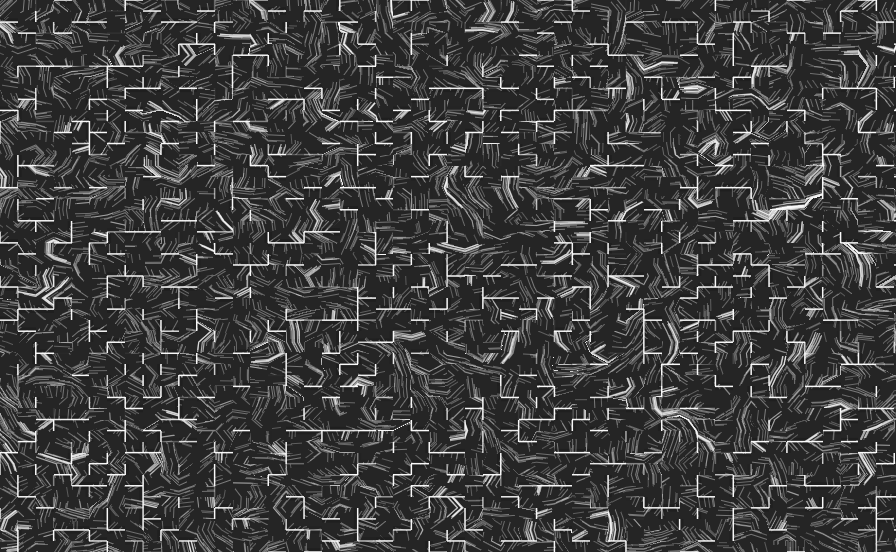
Write a Shadertoy shader that draws this pattern.

```glsl
// Pale trails drifting through a blocky flow field on a dark ground.
// Each grid cell has one flow direction; every pixel is traced upstream
// through the cells to find the seeds whose trails pass over it.

const vec2 CELL = vec2(0.0324, 0.02);    // cell size, canvas height = 1
const vec3 GROUND = vec3(0.145);
const vec3 SHADE = vec3(0.122);          // ground beside the walls
const vec3 TRAIL = vec3(0.98);
const int TRACE_STEPS = 8;
const int LOOSE_SEEDS = 4;
const int ALL_SEEDS = 8;                 // the rest form a brighter bundle
const float BUNDLE_CHANCE = 0.07;
const float WALL_WIDTH = 0.0018;
const float SHADE_WIDTH = 0.013;

vec3 hash3(vec3 p) {
    p = fract(p * vec3(0.1031, 0.1030, 0.0973));
    p += dot(p, p.yxz + 33.33);
    return fract((p.xxy + p.yxx) * p.zyx);
}

float valueNoise(vec2 p) {
    vec2 i = floor(p), f = fract(p);
    f = f * f * (3.0 - 2.0 * f);
    float a = hash3(vec3(i, 71.0)).x;
    float b = hash3(vec3(i + vec2(1, 0), 71.0)).x;
    float c = hash3(vec3(i + vec2(0, 1), 71.0)).x;
    float d = hash3(vec3(i + vec2(1, 1), 71.0)).x;
    return mix(mix(a, b, f.x), mix(c, d, f.x), f.y);
}

// Constant direction inside a cell, loosely related to its neighbours
vec2 flow(vec2 cell) {
    vec2 turned = mat2(0.32, 0.22, -0.22, 0.32) * cell;
    float jitter = hash3(vec3(cell, 13.0)).y - 0.5;
    float angle = 14.0 * valueNoise(turned + 60.0) + 1.3 * jitter;
    return vec2(cos(angle), sin(angle));
}

// Share of a pixel covered by a soft line of the given width
float lineCover(float dist, float width, float pixel) {
    float edge = clamp((0.5 * width + 0.75 * pixel - dist) / pixel, 0.0, 1.0);
    return edge * min(1.0, width / pixel);
}

float layer(float below, float above) {
    return 1.0 - (1.0 - below) * (1.0 - above);
}

// How strongly the flow of two neighbouring cells collides
float collision(vec2 cell, vec2 v, vec2 side) {
    float push = min(dot(v, side), -dot(flow(cell + side), side));
    return smoothstep(0.02, 0.4, push);
}

// All trails of one cell's seeds that pass point p
float seedTrails(vec2 cell, vec2 p, vec2 v, float travelled, float spread, float pixel) {
    float cover = 0.0;
    bool hasBundle = hash3(vec3(cell, 29.0)).z < BUNDLE_CHANCE;
    int count = hasBundle ? ALL_SEEDS : LOOSE_SEEDS;
    vec2 corner = 0.5 - 0.5 * sign(v);   // upstream corner
    for (int k = 0; k < count; k++) {
        bool bundled = k >= LOOSE_SEEDS;
        vec3 rnd = hash3(vec3(cell, float(k) + 3.0));
        vec2 place = bundled ? mix(corner, rnd.xy, 0.4) : rnd.xy;
        vec2 toPoint = p - (cell + place) * CELL;
        float along = dot(toPoint, v);
        float across = abs(v.x * toPoint.y - v.y * toPoint.x) * spread;
        float life = bundled ? 0.05 + 0.07 * rnd.z : 0.015 + 0.045 * rnd.z;
        float width = bundled ? 0.0013 : 0.0009;
        float tone = bundled ? 0.85 : mix(0.5, 0.85, rnd.z);
        if (along > 0.0 && travelled + along < life)
            cover = layer(cover, tone * lineCover(across, width, pixel));
    }
    return cover;
}

// Follow the flow upstream, gathering trails from each cell passed
float trails(vec2 p, float pixel) {
    vec2 cell = floor(p / CELL);
    vec2 v = flow(cell);
    float travelled = 0.0, spread = 1.0, cover = 0.0;
    for (int i = 0; i < TRACE_STEPS; i++) {
        cover = layer(cover, seedTrails(cell, p, v, travelled, spread, pixel));
        vec2 exitLine = (cell + 0.5 - 0.5 * sign(v)) * CELL;
        vec2 reach = abs(p - exitLine) / max(abs(v), vec2(1e-4));
        vec2 axis = reach.x < reach.y ? vec2(1, 0) : vec2(0, 1);
        float travel = min(reach.x, reach.y);
        p -= v * travel;
        travelled += travel;
        vec2 side = axis * sign(v);
        cell -= side;
        vec2 upstream = flow(cell);
        float inflow = dot(upstream, side);
        if (inflow < 0.08 || travelled > 0.12) break;
        spread *= dot(v, side) / inflow; // trails bunch or fan at borders
        v = upstream;
    }
    return cover;
}

void mainImage(out vec4 fragColor, in vec2 fragCoord) {
    vec2 p = fragCoord / iResolution.y;
    float pixel = 1.0 / iResolution.y;
    vec2 cell = floor(p / CELL);
    vec2 local = fract(p / CELL) - 0.5;
    vec2 border = (0.5 - abs(local)) * CELL;
    vec2 side = vec2(local.x < 0.0 ? -1.0 : 1.0, local.y < 0.0 ? -1.0 : 1.0);
    vec2 v = flow(cell);

    // Walls on the nearest upright and level border, with shade beside them
    float upright = collision(cell, v, vec2(side.x, 0));
    float level = collision(cell, v, vec2(0, side.y));
    float shade = max(upright * lineCover(border.x, SHADE_WIDTH, pixel),
                      level * lineCover(border.y, SHADE_WIDTH, pixel));
    float cover = trails(p, pixel);
    cover = layer(cover, upright * lineCover(border.x, WALL_WIDTH, pixel));
    cover = layer(cover, level * lineCover(border.y, WALL_WIDTH, pixel));
    fragColor = vec4(mix(mix(GROUND, SHADE, shade), TRAIL, cover), 1.0);
}
```
